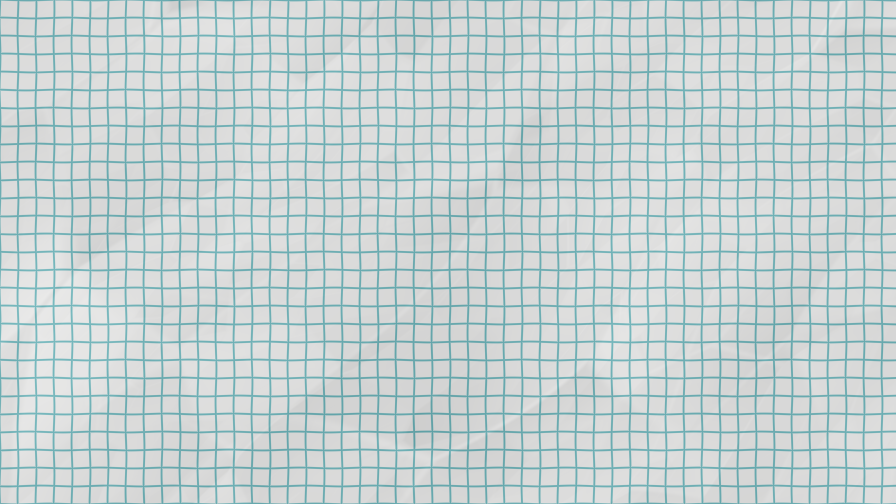
A Shadertoy shader for this pattern:

```glsl
// Teal square-ruled grid on crumpled light grey paper.

const float ROWS        = 28.0;                   // cells per canvas height
const float LINE_WIDTH  = 0.105;                  // in cells
const float LINE_WOBBLE = 0.025;                  // in cells
const vec3  PAPER       = vec3(0.857, 0.857, 0.855);
const vec3  INK         = vec3(0.42, 0.675, 0.695);
const float FOLD_ANGLE  = 0.74;                   // radians from horizontal
const vec2  FOLD_SCALE  = vec2(1.7, 4.2);         // facets along and across folds
const float FACET_DEPTH = 0.055;
const float CREST_LIGHT = 0.016;
const float SOFT_DEPTH  = 0.010;

vec2 hash2(vec2 p) {
    vec3 q = fract(vec3(p.xyx) * vec3(0.1031, 0.1030, 0.0973));
    q += dot(q, q.yzx + 33.33);
    return fract((q.xx + q.yz) * q.zy);
}

// Cellular noise: x = shade of a tilted facet, y = gap to the next facet.
vec2 facets(vec2 p) {
    vec2 cell = floor(p), nearest = vec2(0.0), id = vec2(0.0);
    float first = 9.0, second = 9.0;
    for (int y = -1; y <= 1; y++)
    for (int x = -1; x <= 1; x++) {
        vec2 c = cell + vec2(x, y);
        vec2 toSeed = c + hash2(c) - p;
        float d = length(toSeed);
        if (d < first) {
            second = first;
            first = d;
            nearest = toSeed;
            id = c;
        } else {
            second = min(second, d);
        }
    }
    vec2 h = hash2(id + 71.3);
    float angle = 6.2832 * h.x;
    float tilt = dot(nearest, vec2(cos(angle), sin(angle)));
    return vec2(tilt + 0.5 * (h.y - 0.5), second - first);
}

// Brightness offset from folds, creases and soft undulation.
float crumple(vec2 p) {
    float c = cos(FOLD_ANGLE), s = sin(FOLD_ANGLE);
    vec2 q = vec2(c * p.x + s * p.y, c * p.y - s * p.x);
    q += 0.035 * sin(q.yx * vec2(9.0, 6.0) + vec2(0.7, 2.1));
    float shade = SOFT_DEPTH * sin(7.0 * q.y + 1.5 * sin(3.0 * q.x));
    float scale = 1.0, weight = 1.0;
    for (int i = 0; i < 3; i++) {
        vec2 f = facets(q * FOLD_SCALE * scale + 17.0 * float(i) + 5.0);
        float wear = 0.55 + 0.45 * sin(5.0 * q.x + 2.3 * float(i)) * sin(6.0 * q.y + 1.0);
        float facet = f.x * smoothstep(0.0, 0.07, f.y);
        float crest = 1.0 - smoothstep(0.0, 0.06, f.y);
        shade += weight * wear * (FACET_DEPTH * facet + CREST_LIGHT * crest);
        scale *= 1.9;
        weight *= 0.55;
    }
    return shade;
}

// Ink coverage of the ruling; pixel is the size of one pixel in cells.
float ruling(vec2 cells, float pixel) {
    vec2 wobble = sin(cells.yx * 1.7 + 2.0 * sin(cells * 0.43));
    vec2 lines = cells + LINE_WOBBLE * wobble;
    vec2 dist = abs(fract(lines + 0.5) - 0.5);
    vec2 ink = smoothstep(-0.7 * pixel, 0.7 * pixel, 0.5 * LINE_WIDTH - dist);
    return max(ink.x, ink.y);
}

void mainImage(out vec4 fragColor, in vec2 fragCoord) {
    vec2 p = fragCoord / iResolution.y;
    float ink = ruling(p * ROWS, ROWS / iResolution.y);
    vec3 color = mix(PAPER, INK, ink) + crumple(p);
    fragColor = vec4(clamp(color, 0.0, 1.0), 1.0);
}
```
